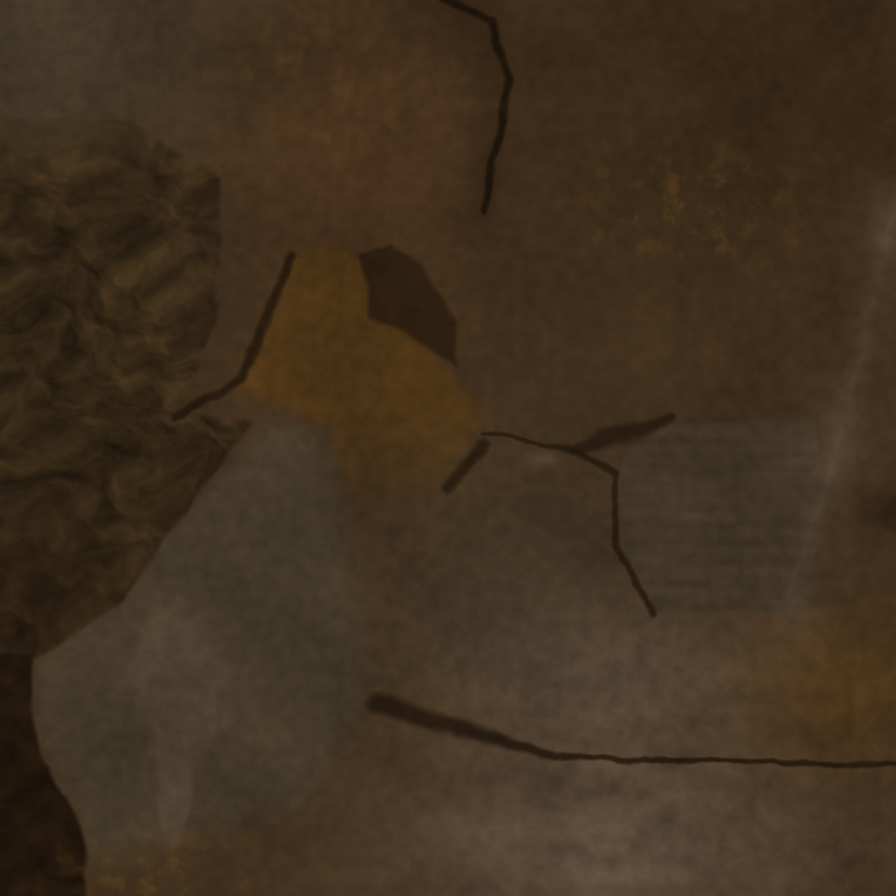
Reproduce this texture procedurally as a WebGL 2 fragment shader.

```glsl
#version 300 es
precision highp float;
// Weathered brown cliff: pitted dark rock, grey slabs, an ochre block and thin cracks.
// Soft colour fields form the ground, warped polygons the stones and polylines the
// cracks; gradient noise adds pits, flecks and grain.
uniform vec2 u_resolution;
out vec4 outColor;

const vec3 EARTH = vec3(.245, .18, .112), UMBER = vec3(.215, .155, .09);
const vec3 RUST = vec3(.285, .195, .115), OCHRE = vec3(.3, .205, .09);
const vec3 GOLD = vec3(.39, .28, .13), SLATE = vec3(.26, .22, .16);
const vec3 PALE = vec3(.365, .305, .245), ROCK = vec3(.195, .147, .083);
const vec3 SHADOW = vec3(.125, .085, .045);
const float EDGE_WARP = .007, EDGE_SOFT = .004;
const float GRAIN = .16, PITS = .75, MOTTLE = .2;

// Outlines and cracks as x, y pairs
const float ROCK_SHAPE[16] = float[16](-.1, .87, .15, .865, .245, .8, .246, .66,
  .2, .54, .28, .53, .137, .33, -.1, .17);
const float SLAB_SHAPE[16] = float[16](.3, .53, .36, .52, .39, .39, .41, .22,
  .34, .1, .1, .04, .036, .2, .036, .265);
const float BLOCK_SHAPE[16] = float[16](.325, .72, .39, .724, .48, .61, .54, .54,
  .48, .44, .39, .44, .37, .52, .267, .565);
const float WEDGE_SHAPE[16] = float[16](.435, .73, .47, .705, .508, .64, .512, .594,
  .455, .627, .412, .642, .41, .68, .4, .715);
const float PANEL_SHAPE[16] = float[16](.75, .528, .91, .53, .918, .43, .9, .317,
  .727, .317, .69, .39, .686, .46, .7, .5);
const float COLUMN_CRACK[8] = float[8](.48, 1.01, .547, .974, .568, .91, .54, .765);
const float PANEL_CRACK[8] = float[8](.64, .497, .686, .47, .69, .39, .727, .317);

vec2 hashGradient(vec2 cell) {
  float angle = 6.2832 * fract(sin(dot(cell, vec2(127.1, 311.7))) * 43758.5);
  return vec2(cos(angle), sin(angle));
}
float noise(vec2 p) {
  vec2 i = floor(p), f = p - i, s = f * f * (3. - 2. * f), e = vec2(1, 0);
  float a = dot(hashGradient(i), f), b = dot(hashGradient(i + e), f - e);
  float c = dot(hashGradient(i + e.yx), f - e.yx), d = dot(hashGradient(i + 1.), f - 1.);
  return 1.4 * mix(mix(a, b, s.x), mix(c, d, s.x), s.y);
}
float fbm(vec2 p) {
  float sum = 0., amp = .5;
  for (int i = 0; i < 4; i++, amp *= .5) { sum += amp * noise(p); p = p * 2.03 + 17.3; }
  return sum;
}
float segment(vec2 p, vec2 a, vec2 b) {
  vec2 pa = p - a, ba = b - a;
  return length(pa - ba * clamp(dot(pa, ba) / dot(ba, ba), 0., 1.));
}
float bend(vec2 p, vec2 a, vec2 b, vec2 c) { return min(segment(p, a, b), segment(p, b, c)); }
float path(vec2 p, float v[8]) {
  float d = 9.;
  for (int i = 0; i < 6; i += 2)
    d = min(d, segment(p, vec2(v[i], v[i + 1]), vec2(v[i + 2], v[i + 3])));
  return d;
}
float inside(vec2 p, float v[16], float soft) {
  float d = 9., side = 1.;
  vec2 a = vec2(v[14], v[15]);
  for (int i = 0; i < 16; i += 2) {
    vec2 b = vec2(v[i], v[i + 1]);
    d = min(d, segment(p, a, b));
    if ((a.y > p.y) != (b.y > p.y) && p.x < a.x + (b.x - a.x) * (p.y - a.y) / (b.y - a.y))
      side = -side;
    a = b;
  }
  return smoothstep(-soft, soft, -side * d);
}
float glow(vec2 p, float x, float y, float w, float h) {
  vec2 d = (p - vec2(x, y)) / vec2(w, h);
  return exp(-dot(d, d));
}
float line(float d, float width) { return 1. - smoothstep(.2 * width, width, d); }
void tint(inout vec3 col, vec3 paint, float amount) { col = mix(col, paint, amount); }

void main() {
  vec2 uv = gl_FragCoord.xy / u_resolution;
  vec2 p = uv + EDGE_WARP * vec2(fbm(uv * 24.), fbm(uv * 24. + 40.));
  float soft = max(EDGE_SOFT, 1. / u_resolution.y);
  float mottle = fbm(uv * 9.), flecks = smoothstep(0., .4, fbm(uv * 38.));

  // Ground: broad fields of colour
  vec3 col = mix(EARTH, UMBER, glow(p, .9, .92, .3, .25));
  tint(col, SLATE, .9 * glow(p, .04, .95, .26, .15));
  tint(col, RUST, .85 * glow(p, .4, .84, .15, .2));
  tint(col, SLATE, .6 * glow(p, .58, .33, .17, .17));
  tint(col, PALE, .65 * glow(p, .7, .24, .2, .09));
  tint(col, PALE, .85 * glow(p, .68, .05, .25, .12));
  tint(col, OCHRE, .7 * glow(p, .95, .23, .11, .08));

  // Stones, back to front
  tint(col, SLATE, .95 * inside(p, SLAB_SHAPE, .025));
  float stain = glow(p, .197, .23, .06, .095) + glow(p, .195, .11, .015, .05);
  tint(col, PALE, .35 * smoothstep(.3, .6, stain + .25 * mottle));
  tint(col, mix(EARTH, OCHRE, smoothstep(.4, .58, p.y)), inside(p, BLOCK_SHAPE, 3. * soft));
  tint(col, SHADOW * 1.3, .9 * inside(p, WEDGE_SHAPE, soft));
  float panel = inside(p, PANEL_SHAPE, soft);
  tint(col, SLATE * .95, .8 * panel);
  col *= 1. + .09 * panel * noise(uv * vec2(7, 95));
  float pits = fbm(uv * vec2(24, 36) + 2. * mottle);
  float rock = inside(p, ROCK_SHAPE, soft) * (1. - .85 * glow(p, .05, .88, .16, .055));
  tint(col, mix(ROCK, EARTH, .6 * glow(p, .22, .7, .05, .14)) * (1. + PITS * pits), rock);
  tint(col, SHADOW, .4 * rock * glow(p, .03, .33, .1, .12));
  float hollowEdge = .035 + .06 * (1. - smoothstep(.05, .2, p.y));
  float hollow = 1. - smoothstep(-soft, soft, max(p.x - hollowEdge, p.y - .268));
  tint(col, SHADOW * (1. + .5 * pits), hollow);

  // Pale vein and dark cracks
  float vein = bend(p, vec2(1, .77), vec2(.935, .5), vec2(.88, .33));
  tint(col, PALE, .65 * exp(-vein * 45.) * (.8 + .8 * mottle));
  float column = path(p, COLUMN_CRACK);
  tint(col, SHADOW, .5 * exp(-column * 32.) * (1. - smoothstep(.53, .59, p.x)));
  tint(col, SHADOW * .7, .8 * line(column, .007));
  float ledge = bend(p, vec2(.42, .215), vec2(.62, .155), vec2(1.02, .145));
  tint(col, SHADOW, .85 * line(ledge, mix(.017, .005, smoothstep(.45, .68, p.x))));
  float seam = bend(p, vec2(.54, .518), vec2(.64, .497), vec2(.75, .535));
  tint(col, SHADOW, .7 * line(seam, .004 + .014 * glow(p, .69, .51, .05, .05)));
  tint(col, SHADOW, .75 * line(path(p, PANEL_CRACK), .006));
  float blockEdge = bend(p, vec2(.325, .715), vec2(.27, .575), vec2(.195, .535));
  tint(col, SHADOW, .8 * line(blockEdge, .008));
  tint(col, SHADOW, .75 * line(segment(p, vec2(.54, .505), vec2(.5, .455)), .011));
  tint(col, SHADOW, .6 * glow(p, 1., .43, .04, .025));

  // Mineral flecks, highlights and grain
  float gold = glow(p, .77, .77, .12, .07) + glow(p, .18, .03, .1, .04);
  tint(col, GOLD, .5 * flecks * (gold + .6 * glow(p, .38, .9, .14, .08)));
  tint(col, PALE, .6 * glow(p, .605, .488, .018, .009));
  float ripple = glow(uv, .75, .12, .25, .2) * fbm(uv * vec2(16, 30));
  col *= 1. + GRAIN * fbm(uv * 65.) + MOTTLE * mottle + .25 * ripple;
  outColor = vec4(col, 1);
}
```
